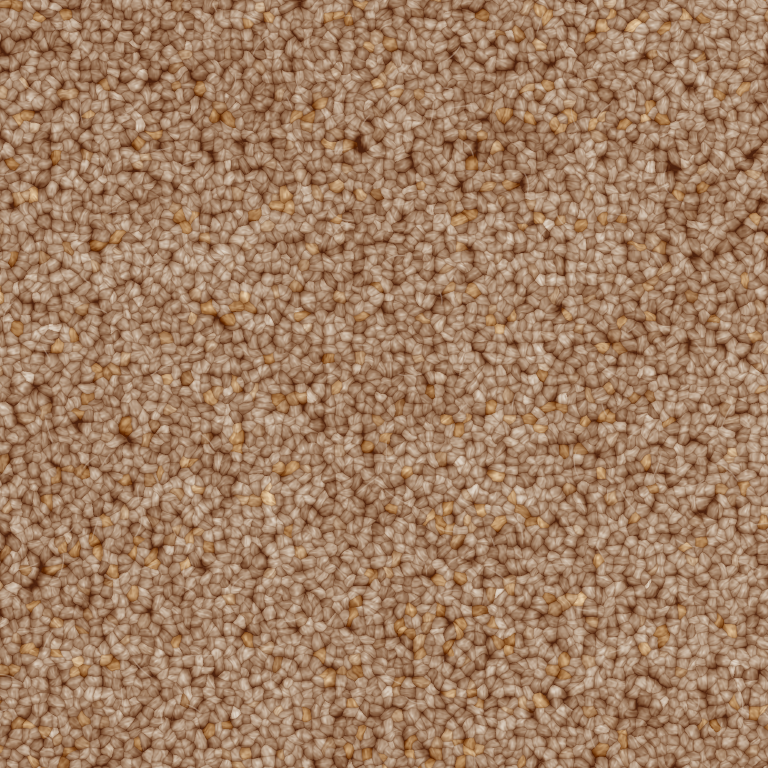
Reproduce this texture procedurally as a Shadertoy shader.

```glsl
const float TUFTS = 76.0;        // tufts across the canvas
const float STRAY_CELLS = 17.0;  // cells that may hold a loose fibre

const vec3 DEEP_BROWN = vec3(0.30, 0.13, 0.05);
const vec3 PALE_WOOL = vec3(0.82, 0.76, 0.70);
const vec3 OCHRE_SHIFT = vec3(0.04, -0.01, -0.09);

float hash(vec2 p) {
    return fract(sin(dot(p, vec2(127.1, 311.7))) * 43758.5);
}

vec2 hash2(vec2 p) {
    return vec2(hash(p), hash(p + 57.3));
}

float noise(vec2 p) {
    vec2 i = floor(p), f = fract(p);
    f = f * f * (3.0 - 2.0 * f);
    float low = mix(hash(i), hash(i + vec2(1, 0)), f.x);
    float high = mix(hash(i + vec2(0, 1)), hash(i + vec2(1, 1)), f.x);
    return mix(low, high, f.y);
}

mat2 rotation(float angle) {
    float c = cos(angle), s = sin(angle);
    return mat2(c, s, -s, c);
}

// Brown to pale ramp; blue lags behind red for warm midtones
vec3 woolColor(float tone) {
    vec3 t = pow(vec3(clamp(tone, 0.0, 1.1)), vec3(0.84, 1.0, 1.2));
    return mix(DEEP_BROWN, PALE_WOOL, t);
}

// Overlapping rounded tufts: the highest dome is seen
vec3 pile(vec2 uv) {
    vec2 p = uv * TUFTS;
    p += 0.3 * (vec2(noise(p * 1.3), noise(p * 1.3 + 31.7)) - 0.5);
    vec2 cell = floor(p);
    float top = -2.0, second = -2.0, dome = 0.0;
    vec2 local = vec2(0.0), offset = vec2(0.0), id = cell;

    for (int y = -1; y <= 1; y++)
    for (int x = -1; x <= 1; x++) {
        vec2 c = cell + vec2(x, y);
        if (hash(c + 7.7) < 0.035) continue;  // missing tuft leaves a hole
        vec2 d = p - c - 0.5 - 0.85 * (hash2(c) - 0.5);
        vec2 q = rotation(6.283 * hash(c + 19.1)) * d;
        float stretch = mix(1.0, 1.35, hash(c + 23.9));
        q *= vec2(1.0 / stretch, stretch) / 0.82;
        float body = 1.0 - dot(q, q);
        float height = body + 0.3 * hash(c + 41.3);
        if (height > top) {
            second = top;
            top = height;
            dome = body;
            local = q;
            offset = d;
            id = c;
        } else {
            second = max(second, height);
        }
    }

    // Light, seams, twisted strands and broad patches
    float tint = hash(id + 3.3);
    float strands = noise(local * vec2(2.0, 5.0) + 50.0 * tint);
    float fuzz = noise(uv * TUFTS * 3.7 + 11.0);
    float patches = noise(uv * 6.0) + noise(uv * 17.0 + 5.0) - 1.0;
    float tone = 0.27 + 0.50 * max(dome, -0.4);
    tone -= 0.13 * (1.0 - smoothstep(0.0, 0.3, top - second));
    tone += 0.09 * offset.y + 0.28 * (tint - 0.5);
    tone += 0.24 * (strands - 0.5) + 0.22 * (fuzz - 0.5) + 0.07 * patches;
    tone += 0.17 * step(0.97, hash(id + 71.9));

    float ochre = smoothstep(0.86, 1.0, hash(id + 83.1));
    return woolColor(tone) + OCHRE_SHIFT * ochre;
}

// Coverage of loose, curved fibres lying on the pile
float strayFibres(vec2 uv) {
    vec2 p = uv * STRAY_CELLS;
    vec2 cell = floor(p);
    float cover = 0.0;
    for (int y = -1; y <= 1; y++)
    for (int x = -1; x <= 1; x++) {
        vec2 c = cell + vec2(x, y);
        vec2 q = rotation(6.283 * hash(c + 13.7)) * (p - c - hash2(c + 5.1));
        float halfLength = mix(0.12, 0.38, hash(c + 29.3));
        float bend = 2.4 * (hash(c + 37.9) - 0.5);
        float across = abs(q.y - bend * q.x * q.x);
        float line = 1.0 - smoothstep(0.005, 0.025, across);
        line *= 1.0 - smoothstep(0.7, 1.0, abs(q.x) / halfLength);
        cover = max(cover, line * step(0.45, hash(c + 61.1)));
    }
    return cover;
}

vec3 carpet(vec2 uv) {
    return mix(pile(uv), PALE_WOOL, 0.42 * strayFibres(uv));
}

void mainImage(out vec4 fragColor, in vec2 fragCoord) {
    // Four samples per pixel smooth the tuft borders
    vec3 color = vec3(0.0);
    for (int i = 0; i < 4; i++) {
        vec2 shift = 0.5 * vec2(i % 2, i / 2) - 0.25;
        color += 0.25 * carpet((fragCoord + shift) / iResolution.y);
    }
    fragColor = vec4(color, 1.0);
}
```
